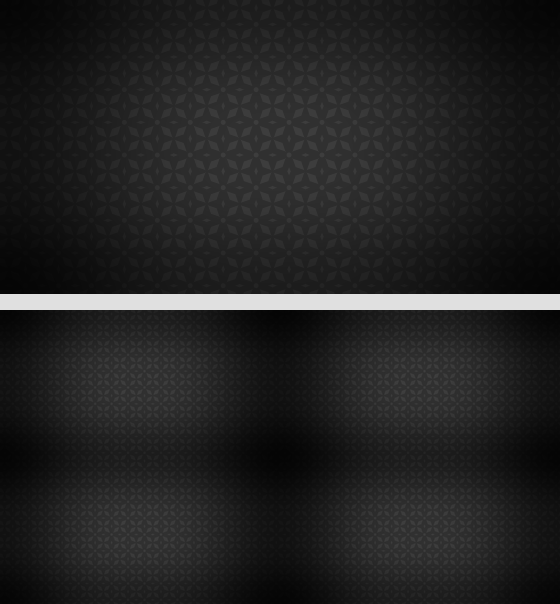
Top: one tile. Bottom: repeated 2 by 2.
A WebGL 1 fragment shader for this pattern:

```glsl
precision highp float;
// Dark geometric tile: four-petal flowers framed by dots and small lozenges.
// One mirrored cell holds all shapes as distance functions; a periodic
// vignette dims the whole towards the edges so that it still tiles.

uniform vec2 u_resolution;

#define REPEATS vec2(17.0, 9.0)
#define DOT_ORIGIN vec2(0.775, 0.255)
#define PETAL_SIZE vec2(0.245, 0.120)
#define PETAL_OFFSET 0.304
#define LOZENGE_SIZE vec2(0.125, 0.052)
#define DOT_RADIUS 0.074
#define GROUND_COLOR vec3(0.190)
#define SHAPE_COLOR vec3(0.240)
#define SIDE_DIMMING 0.65
#define TOP_DIMMING 0.42
#define CORNER_LIFT 0.17

const float PI = 3.14159265;

// Distance to the edge lines of a rhombus with the given half diagonals
float rhombus(vec2 p, vec2 halfSize) {
  p = abs(p) / halfSize;
  return (p.x + p.y - 1.0) * halfSize.x * halfSize.y / length(halfSize);
}

// Flower at the cell centre, dots at the corners, lozenges on the sides
float motif(vec2 cell) {
  vec2 q = abs(cell - 0.5);
  vec2 diagonal = vec2(q.x + q.y, q.x - q.y) * sqrt(0.5);
  float petal = rhombus(diagonal - vec2(PETAL_OFFSET, 0.0), PETAL_SIZE);
  float dotShape = length(q - 0.5) - DOT_RADIUS;
  float flatLozenge = rhombus(q - vec2(0.0, 0.5), LOZENGE_SIZE);
  float tallLozenge = rhombus(q - vec2(0.5, 0.0), LOZENGE_SIZE.yx);
  return min(min(petal, dotShape), min(flatLozenge, tallLozenge));
}

// Light that peaks in the middle and meets itself smoothly at the borders
float vignette(vec2 uv) {
  vec2 edge = abs(sin(PI * (uv - 0.5)));
  edge = edge * edge * edge;
  return 1.0 - SIDE_DIMMING * edge.x - TOP_DIMMING * edge.y
       + CORNER_LIFT * edge.x * edge.y;
}

void main() {
  vec2 uv = gl_FragCoord.xy / u_resolution;
  float softness = 0.6 * REPEATS.y / u_resolution.y;

  float d = motif(fract(uv * REPEATS - DOT_ORIGIN));
  float coverage = 1.0 - smoothstep(-softness, softness, d);

  vec3 color = mix(GROUND_COLOR, SHAPE_COLOR, coverage) * vignette(uv);
  gl_FragColor = vec4(color, 1.0);
}
```
